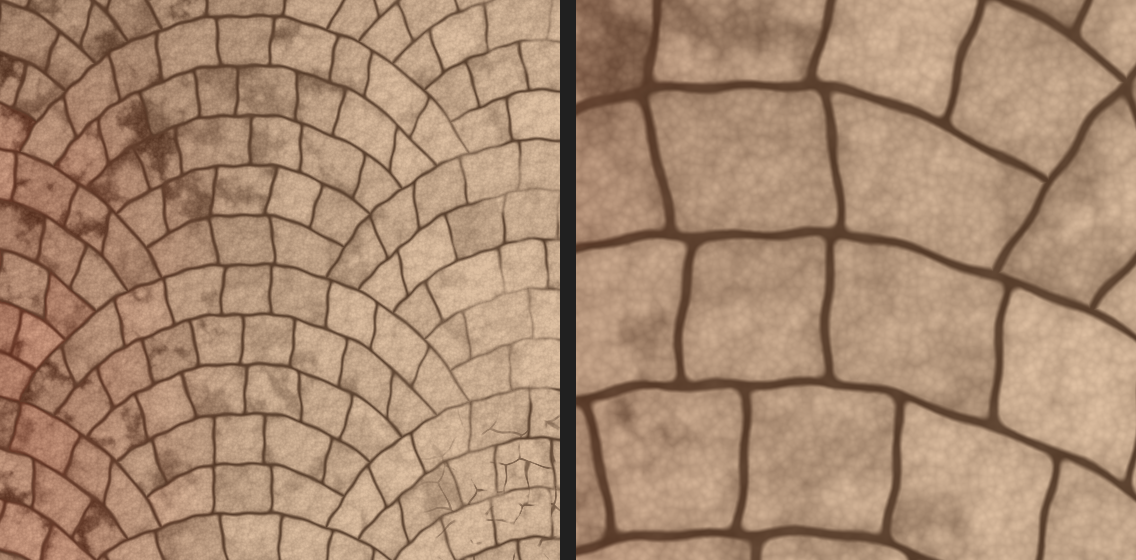
Left, the full canvas; right, a detail of the centre.
Write a Shadertoy shader that draws this texture.

```glsl
#define ORIGIN vec2(0.436, 0.5286)
#define COLUMN_GAP 0.547
#define ROW_GAP 0.222
#define FAN_RADIUS 0.449
#define RING_GAP 0.0888
#define RING_SHRINK 0.039
#define JOINT_WIDTH 0.0027
#define JOINT_COLOR vec3(0.28, 0.17, 0.105)
#define STONE_COLOR vec3(0.81, 0.68, 0.57)
#define ROSE_TINT vec3(0.035, -0.025, -0.02)

vec2 hash2(vec2 p) {
    vec3 q = fract(p.xyx * vec3(0.1031, 0.1030, 0.0973));
    q += dot(q, q.yzx + 33.33);
    return fract((q.xx + q.yz) * q.zy);
}

// Cellular noise: distances to the nearest and second nearest points
vec2 cells(vec2 p) {
    vec2 base = floor(p), nearest = vec2(9.0);
    for (int y = -1; y <= 1; y++)
    for (int x = -1; x <= 1; x++) {
        vec2 cell = base + vec2(x, y);
        float d = length(cell + hash2(cell) - p);
        nearest = d < nearest.x ? vec2(d, nearest.x) : vec2(nearest.x, min(nearest.y, d));
    }
    return nearest;
}

float mottle(vec2 p) {
    float sum = 0.0, amplitude = 0.5;
    for (int i = 0; i < 4; i++) {
        sum += amplitude * cells(p).x;
        p = mat2(1.6, 1.2, -1.2, 1.6) * p + 7.3;
        amplitude *= 0.55;
    }
    return sum;
}

float softMin(float a, float b, float k) {
    float h = max(k - abs(a - b), 0.0) / k;
    return min(a, b) - 0.25 * k * h * h;
}

// Distance to the closest joint; also yields a seed for the stone
float stoneEdge(vec2 p, out vec2 stone) {
    // Overlapping fans, painted from back to front
    float firstRow = ceil((p.y - ORIGIN.y) / ROW_GAP), edge = 1.0;
    vec2 fan = vec2(0.0), local = vec2(0.0);
    for (int i = 3; i >= -1; i--) {
        float row = firstRow + float(i), odd = mod(row, 2.0);
        float column = 2.0 * round(0.5 * ((p.x - ORIGIN.x) / COLUMN_GAP - odd)) + odd;
        vec2 v = p - ORIGIN - vec2(column * COLUMN_GAP, row * ROW_GAP);
        v.y += FAN_RADIUS;
        float outside = length(v) - FAN_RADIUS;
        if (outside < 0.0) {
            fan = vec2(column, row);
            local = v;
            edge = 1.0;
        } else edge = min(edge, outside);
    }

    // Rings: circles whose centre sinks while the radius shrinks
    float sink = RING_GAP - RING_SHRINK;
    float a = sink * sink - RING_SHRINK * RING_SHRINK;
    float b = sink * local.y + RING_SHRINK * FAN_RADIUS;
    float c = dot(local, local) - FAN_RADIUS * FAN_RADIUS;
    float depth = -c / (b + sqrt(max(b * b - a * c, 0.0)));
    float ring = clamp(floor(depth), 0.0, 4.0), f = depth - ring;
    float angle = atan(local.x, local.y + sink * depth);
    edge = min(edge, min(f, abs(1.0 - f)) * (sink * cos(angle) + RING_SHRINK));

    // Radial joints, jittered and slightly slanted
    float count = floor(9.5 - 1.45 * ring), halfArc = 0.447 - 0.069 * ring;
    float arc = angle * (FAN_RADIUS - RING_SHRINK * (ring + 0.5));
    float u = (arc / halfArc * 0.5 + 0.5) * count, joint = round(u);
    vec2 seed = vec2(fan.x * 31.0 + ring, fan.y * 31.0);
    vec2 jitter = hash2(seed + vec2(0.0, joint) + 211.0) - 0.5;
    float offset = u - joint - 0.32 * jitter.x - 0.25 * jitter.y * (f - 0.5);
    float index = clamp(offset < 0.0 ? joint - 1.0 : joint, 0.0, count - 1.0);
    stone = seed + vec2(0.0, index) + 57.0;
    if (joint > 0.0 && joint < count)
        edge = softMin(edge, abs(offset) * 2.0 * halfArc / count, 0.007);
    return edge;
}

void mainImage(out vec4 fragColor, in vec2 fragCoord) {
    vec2 p = fragCoord / iResolution.y;
    float pixel = 1.0 / iResolution.y;
    vec2 wobble = 0.0022 * sin(p.yx * 43.0 + vec2(0.0, 2.0)) + 0.001 * sin(p.yx * 127.0 + p * 61.0);
    vec2 stone;
    float edge = stoneEdge(p + wobble, stone);
    vec2 rnd = hash2(stone), rnd2 = hash2(stone + 91.0);

    // Broad light from the upper left to the lower right
    float side = smoothstep(0.0, 0.85, p.x - 0.22 * p.y + 0.1);
    float tone = mix(0.72, 1.0, side) + 0.13 * (rnd.x - 0.5);

    // Stains, chiselled relief and grain
    float rough = mottle(p * 11.0 + rnd * 5.0);
    float fine = mottle(p * 34.0);
    float relief = fine - mottle(p * 34.0 + vec2(-0.12, 0.16));
    float stain = smoothstep(0.42, 0.66, rough + 0.25 * (fine - 0.45));
    tone -= stain * mix(0.42, 0.15, side) * (0.35 + rnd.y);
    tone += 0.45 * relief + 0.16 * (0.47 - fine);
    tone += 0.13 * (0.45 - cells(p * 190.0).x);

    // Joints, fading where the surface is worn
    float worn = smoothstep(0.6, 1.0, p.x) * smoothstep(0.35, 0.6, mottle(p * 6.0));
    worn = max(worn, smoothstep(0.13, 0.04, length(p - vec2(0.9, 0.45))));
    float width = JOINT_WIDTH * (0.65 + 0.9 * fine) * mix(1.1, 0.8, side);
    float soft = 0.0011 + pixel;
    float joint = 1.0 - smoothstep(width - soft, width + soft, edge);
    tone -= 0.2 * exp(-edge / 0.006) * (1.0 - 0.7 * worn);
    tone = mix(tone, 0.06 + 0.2 * fine, joint * (1.0 - 0.75 * worn));

    // Broken cracks in the lower right corner
    vec2 crackCell = cells(p * 17.0 + wobble * 30.0);
    float crack = 1.0 - smoothstep(0.02, 0.05 + 17.0 * pixel, crackCell.y - crackCell.x);
    crack *= smoothstep(0.32, 0.12, length(p - vec2(1.0, 0.06))) * smoothstep(0.38, 0.52, rough);
    tone = mix(tone, 0.25, 0.8 * crack);

    vec3 color = mix(JOINT_COLOR, STONE_COLOR, clamp(tone, 0.0, 1.12));
    float rose = smoothstep(0.5, 0.0, p.x) * (0.5 + 0.8 * rnd2.x) * smoothstep(1.1, 0.6, p.y);
    color += ROSE_TINT * (rose - 0.25 * side);
    fragColor = vec4(clamp(color, 0.0, 1.0), 1.0);
}
```
